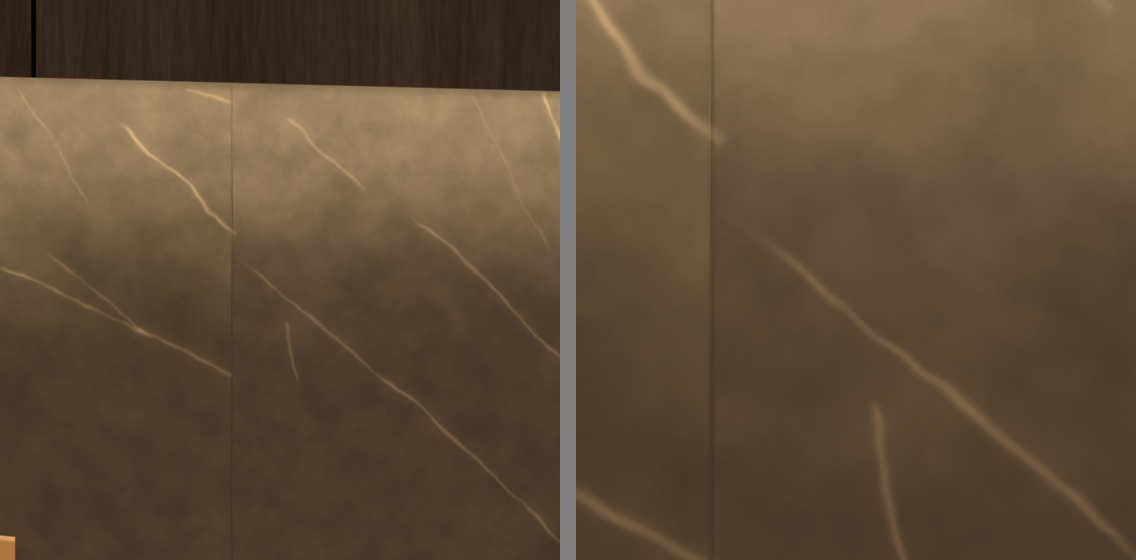
Left: the whole. Right: its middle third, enlarged.
Reproduce this texture procedurally as a Shadertoy shader.

```glsl
vec2 hashGradient(vec2 cell) {
    vec2 h = vec2(dot(cell, vec2(127.1, 311.7)), dot(cell, vec2(269.5, 183.3)));
    return fract(sin(h) * 43758.5) * 2.0 - 1.0;
}

float gradientNoise(vec2 p) {
    vec2 i = floor(p), f = fract(p);
    vec2 u = f * f * f * (f * (f * 6.0 - 15.0) + 10.0);
    float a = dot(hashGradient(i), f);
    float b = dot(hashGradient(i + vec2(1, 0)), f - vec2(1, 0));
    float c = dot(hashGradient(i + vec2(0, 1)), f - vec2(0, 1));
    float d = dot(hashGradient(i + 1.0), f - 1.0);
    return mix(mix(a, b, u.x), mix(c, d, u.x), u.y);
}

float fbm(vec2 p) {
    float sum = 0.0, amp = 0.6;
    for (int i = 0; i < 5; i++) {
        sum += amp * gradientNoise(p);
        p = mat2(1.6, 1.2, -1.2, 1.6) * p + 7.3;
        amp *= 0.58;
    }
    return sum;
}

// Each vein runs from xy to zw
const vec4 veinSpan[11] = vec4[11](
    vec4(0.208, 0.785, 0.414, 0.583), vec4(-0.02, 0.530, 0.414, 0.329),
    vec4(0.080, 0.550, 0.270, 0.400), vec4(0.414, 0.544, 1.020, 0.015),
    vec4(0.500, 0.795, 0.650, 0.660), vec4(0.730, 0.620, 1.020, 0.335),
    vec4(0.963, 0.840, 1.010, 0.720), vec4(0.833, 0.840, 0.977, 0.550),
    vec4(0.026, 0.845, 0.156, 0.640), vec4(0.508, 0.430, 0.530, 0.320),
    vec4(0.325, 0.840, 0.414, 0.815));
const float veinStrength[11] = float[11](
    1.0, 0.85, 0.4, 0.65, 0.6, 0.65, 1.1, 0.3, 0.35, 0.5, 0.55);

float veins(vec2 p) {
    vec2 warped = p + 0.014 * vec2(gradientNoise(p * 10.0), gradientNoise(p * 10.0 + 31.0))
                    + 0.004 * vec2(gradientNoise(p * 38.0), gradientNoise(p * 38.0 + 17.0));
    float patchy = 0.8 + 0.8 * gradientNoise(p * 22.0 + 5.0);
    float total = 0.0;
    for (int i = 0; i < 11; i++) {
        vec2 start = veinSpan[i].xy, along = veinSpan[i].zw - start;
        float h = clamp(dot(warped - start, along) / dot(along, along), 0.0, 1.0);
        float bow = 0.012 * sin(3.14159 * h) * length(along);
        float d = length(warped - start - along * h - vec2(bow));
        float width = 0.0022 + 0.0018 * veinStrength[i] * patchy;
        float fade = smoothstep(0.0, 0.12, h) * (1.0 - 0.5 * smoothstep(0.9, 1.0, h));
        float core = exp(-d * d / (width * width));
        float halo = 0.12 * exp(-d * d / 0.00016);
        total += veinStrength[i] * fade * patchy * (core + halo);
    }
    return total;
}

vec3 stone(vec2 p, float depth) {
    float side = smoothstep(0.4125, 0.4155, p.x);
    vec2 slab = p + side * vec2(3.7, 1.9);
    float clouds = fbm(slab * 5.0);
    float mottle = fbm(slab * 17.0 + 9.0);
    float streaks = fbm(mat2(0.8, 0.6, -0.6, 0.8) * slab * vec2(9.0, 14.0));

    // Lamp glow washing down from under the cabinet
    float reach = 0.27 + 0.05 * clouds + 0.02 * sin(p.x * 12.0 + 1.2);
    float glow = exp(-pow(max(depth, 0.0) / reach, 2.5));
    vec3 color = mix(vec3(0.297, 0.230, 0.166), vec3(0.630, 0.528, 0.386), glow);
    color += vec3(0.035, 0.034, 0.018) * (1.0 - side) * exp(-pow((depth - 0.33) / 0.12, 2.0));

    color *= 1.0 + 0.13 * clouds + 0.17 * mottle + 0.10 * streaks;
    color *= 1.0 - 0.14 * smoothstep(0.02, 0.0, depth);
    color *= 1.0 - 0.10 * exp(-pow((p.x - 0.414) / 0.002, 2.0));
    return color + vec3(0.24, 0.195, 0.13) * veins(p);
}

vec3 wood(vec2 p) {
    float broad = gradientNoise(vec2(p.x * 9.0, p.y * 1.5));
    float grain = gradientNoise(vec2(p.x * 75.0 + broad * 2.0, p.y * 5.0));
    float fibres = gradientNoise(vec2(p.x * 190.0, p.y * 24.0));
    float pale = exp(-pow((p.x - 0.72) / 0.13, 2.0));
    float tone = 0.28 + 0.35 * pale + 0.45 * broad + 0.45 * grain + 0.35 * fibres;
    vec3 color = mix(vec3(0.165, 0.118, 0.082), vec3(0.265, 0.198, 0.142), clamp(tone, 0.0, 1.0));
    // Gap between the doors
    return color * (1.0 - 0.92 * smoothstep(0.0055, 0.0025, abs(p.x - 0.060)));
}

void mainImage(out vec4 fragColor, in vec2 fragCoord) {
    vec2 p = fragCoord / iResolution.xy;
    float soft = max(0.0018, 0.75 / iResolution.y);
    float depth = 0.863 - 0.026 * p.x - p.y;

    vec3 color = mix(wood(p), stone(p, depth), smoothstep(-soft, soft, depth));

    // Lit block in the lower corner
    vec2 q = p - vec2(0.027, 0.044 - 0.1 * p.x);
    float block = smoothstep(soft, -soft, max(q.x, q.y));
    vec3 blockColor = mix(vec3(0.68, 0.46, 0.25), vec3(0.86, 0.65, 0.38), smoothstep(-0.012, -0.004, q.y));
    color = mix(color, blockColor, block);

    fragColor = vec4(color, 1.0);
}
```
